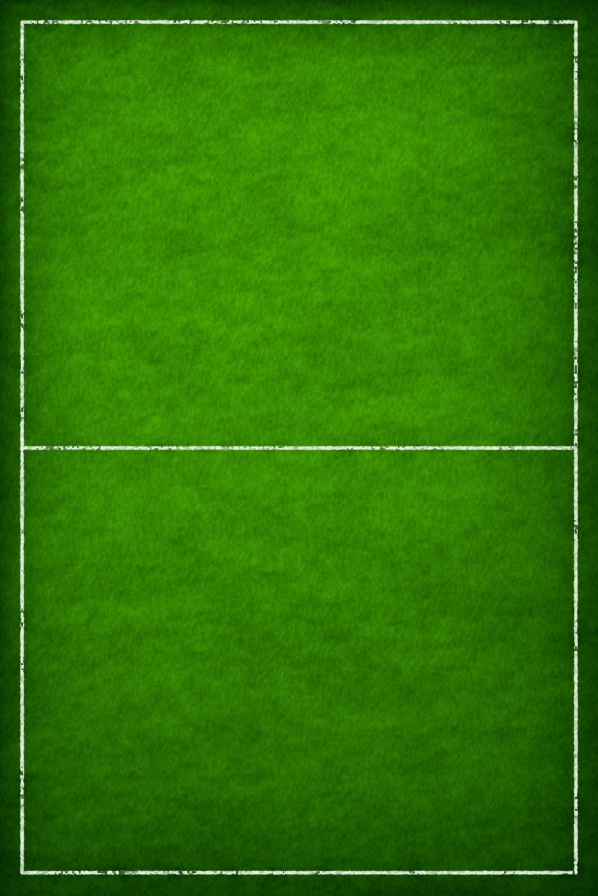
Reproduce this texture procedurally as a Shadertoy shader.

```glsl
// A mown grass field from above with worn white boundary and halfway lines.
// Stretched value noise makes the turf, soft edge falloffs shade the borders,
// and box and segment distances place paint that tufts of grass break up.

const vec2 FIELD = vec2(1.0, 1.5);
const vec2 COURT_MIN = vec2(0.037, 0.039);
const vec2 COURT_MAX = vec2(0.963, 1.463);
const float HALFWAY_Y = 0.75;
const float LINE_HALF_WIDTH = 0.0030;
const vec3 GRASS_DARK = vec3(0.012, 0.17, 0.004);
const vec3 GRASS_LIGHT = vec3(0.242, 0.580, 0.008);
const vec3 PAINT = vec3(0.87, 0.92, 0.85);

float hash(vec2 cell) {
    vec3 q = fract(vec3(cell.xyx) * 0.1031);
    q += dot(q, q.yzx + 33.33);
    return fract((q.x + q.y) * q.z);
}

float noise(vec2 p) {
    vec2 cell = floor(p);
    vec2 f = fract(p);
    f = f * f * (3.0 - 2.0 * f);
    float low = mix(hash(cell), hash(cell + vec2(1, 0)), f.x);
    float high = mix(hash(cell + vec2(0, 1)), hash(cell + vec2(1, 1)), f.x);
    return mix(low, high, f.y);
}

float fbm(vec2 p) {
    float sum = 0.0;
    float weight = 0.5;
    for (int i = 0; i < 4; i++) {
        sum += weight * noise(p);
        p = mat2(1.92, 0.36, -0.36, 1.92) * p + 17.3;
        weight *= 0.5;
    }
    return sum / 0.9375;
}

// Rises from a dark edge towards one, over the given reach
float falloff(float distanceIn, float depth, float reach) {
    return 1.0 - depth * exp(-max(distanceIn, 0.0) / reach);
}

float edgeLight(vec2 p) {
    float sides = falloff(p.x, 0.76, 0.065) * falloff(FIELD.x - p.x, 0.74, 0.125);
    float ends = falloff(FIELD.y - p.y, 0.74, 0.055) * falloff(p.y, 0.76, 0.22);
    float slope = mix(0.90, 1.0, smoothstep(0.3, 1.0, p.y));
    return sides * ends * slope;
}

float boxDistance(vec2 p, vec2 low, vec2 high) {
    vec2 d = abs(p - 0.5 * (low + high)) - 0.5 * (high - low);
    return length(max(d, 0.0)) + min(max(d.x, d.y), 0.0);
}

float segmentDistance(vec2 p, vec2 a, vec2 b) {
    vec2 along = b - a;
    float t = clamp(dot(p - a, along) / dot(along, along), 0.0, 1.0);
    return length(p - a - along * t);
}

float lineDistance(vec2 p) {
    float border = abs(boxDistance(p, COURT_MIN, COURT_MAX));
    float halfway = segmentDistance(p, vec2(COURT_MIN.x, HALFWAY_Y),
                                    vec2(COURT_MAX.x, HALFWAY_Y));
    return min(border, halfway);
}

// Broad slanted patches, small clumps and fine upright blades
float turf(vec2 p) {
    vec2 slanted = vec2(p.x, p.y - 0.08 * p.x);
    float patches = fbm(slanted * vec2(7.0, 17.0) + 4.0) - 0.5;
    float clumps = fbm(slanted * vec2(38.0, 72.0) + 31.0) - 0.5;
    vec2 lean = vec2(p.x - 0.25 * p.y, p.y);
    float blades = noise(lean * vec2(290.0, 150.0)) - 0.5;
    float specks = noise(p * vec2(350.0, 290.0) + 9.0) - 0.5;
    return 0.26 * patches + 0.33 * clumps + 0.20 * blades + 0.15 * specks;
}

// Paint coverage with soft sides; grain thins it and tufts break worn stretches
float paintCover(vec2 p, float pixel) {
    float d = lineDistance(p) + 0.0012 * (noise(p * 270.0) - 0.5);
    float soft = max(pixel * 0.55, 0.0016);
    float cover = 1.0 - smoothstep(-soft, soft, d - LINE_HALF_WIDTH);
    float worn = smoothstep(0.42, 0.72, noise(p * 26.0 + 5.0));
    float tuft = smoothstep(0.45, 0.85, noise(p * vec2(270.0, 250.0) + 12.0));
    return cover * (1.0 - tuft * mix(0.20, 0.80, worn));
}

void mainImage(out vec4 fragColor, in vec2 fragCoord) {
    vec2 p = fragCoord / iResolution.xy * FIELD;
    float pixel = 1.0 / iResolution.x;

    // Turf, shaded more strongly where the light is full
    float light = edgeLight(p);
    float shade = light * 0.98 + turf(p) * mix(0.45, 1.0, light);

    // Patchy shadow from longer grass beside the paint
    float d = lineDistance(p);
    float longGrass = smoothstep(0.42, 0.72, noise(p * 26.0 + 5.0));
    shade -= 0.22 * longGrass * exp(-d / 0.008);
    vec3 color = mix(GRASS_DARK, GRASS_LIGHT, clamp(shade, -0.05, 1.15));

    // White lines with a fine grain
    float grain = 0.94 + 0.10 * noise(p * 300.0 + 7.0);
    color = mix(color, PAINT * grain, paintCover(p, pixel));
    fragColor = vec4(clamp(color, 0.0, 1.0), 1.0);
}
```
